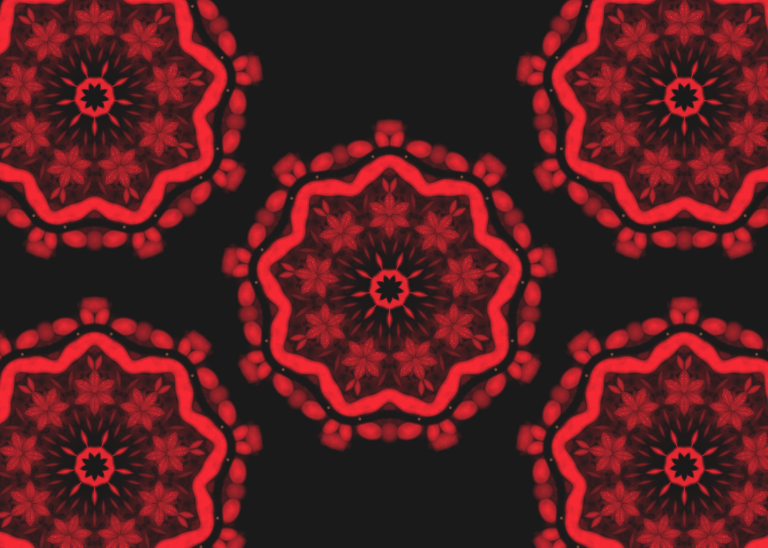
Write a Shadertoy shader that draws this pattern.

```glsl
// Five red kaleidoscope medallions on charcoal: one in the middle, four near the corners.
// Each is a nine-fold mirrored sector holding a ring, spikes, flowers, a wavy garland
// and a beaded rim, all built from soft leaf and band shapes with a mottled tint.

const float PI = 3.14159265;
const float FOLDS = 9.0;
const float PETALS = 6.0;
const float RADIUS = 0.312;                  // medallion radius, in canvas heights
const vec2 MIDDLE = vec2(0.010, 0.4726);     // x counts from the canvas centre line
const vec2 CORNERS = vec2(0.010, 0.486);     // centre of the four corner medallions
const vec2 SPREAD = vec2(0.538, 0.337);      // half spacing of the corner medallions
const vec3 GROUND = vec3(0.102, 0.101, 0.102);
const vec3 RED = vec3(0.96, 0.157, 0.200);
const vec3 DOT_TINT = vec3(0.55, 0.32, 0.24);
const float SOFTNESS = 0.011;
const float FLOWER_R = 0.435;
const float BEAD_R = 0.835;
const float BEAD_ANGLE = 0.21;

float hash(vec2 p) {
    return fract(sin(dot(p, vec2(127.1, 311.7))) * 43758.5453);
}

float noise(vec2 p) {
    vec2 i = floor(p), f = fract(p);
    f = f * f * (3.0 - 2.0 * f);
    return mix(mix(hash(i), hash(i + vec2(1, 0)), f.x),
               mix(hash(i + vec2(0, 1)), hash(i + vec2(1, 1)), f.x), f.y);
}

float fbm(vec2 p) {
    return 0.55 * noise(p) + 0.30 * noise(p * 2.1 + 7.0) + 0.15 * noise(p * 4.3 + 19.0);
}

vec2 polar(float r, float a) { return r * vec2(sin(a), cos(a)); }

// Coverage of signed distance d, shaded darker toward the rim of a body of half width w.
float body(float d, float w, float soft) {
    return smoothstep(soft, -soft, d) * mix(0.68, 1.0, smoothstep(0.0, -w, d));
}

// Pointed leaf: size is half length and half width, tilt turns it off the y axis.
float leaf(vec2 p, vec2 centre, float tilt, vec2 size, float soft) {
    vec2 d = p - centre, along = polar(1.0, tilt);
    float u = dot(d, along) / size.x;
    float v = abs(d.x * along.y - d.y * along.x);
    return body(v - size.y * (1.0 - u * u), size.y, soft);
}

float bead(vec2 p, vec2 centre, float tilt, vec2 size, float soft) {
    vec2 d = p - centre, along = polar(1.0, tilt);
    vec2 q = vec2(dot(d, along), d.x * along.y - d.y * along.x) / size;
    return body((length(q) - 1.0) * size.y, size.y, soft);
}

vec3 medallion(vec2 p, float soft) {
    float r = length(p), sector = 2.0 * PI / FOLDS;
    float angle = atan(p.x, p.y);
    float a = abs(angle - sector * round(angle / sector));
    float wave = cos(FOLDS * a);
    vec2 q = polar(r, a);                    // axis through a rim knob
    vec2 h = polar(r, 0.5 * sector - a);     // axis between two knobs
    float mottle = fbm(q * 26.0);

    // Haze behind the flowers and the rim
    vec2 f = q - vec2(0.0, FLOWER_R);
    float haze = 0.62 * exp(-dot(f, f) / 0.020);
    haze += 0.30 * smoothstep(0.17, 0.06, abs(r - 0.73 - 0.04 * wave));
    float v = haze * smoothstep(0.15, 0.75, mottle + 0.08);

    // Dim wisps between the flowers
    v = max(v, 0.42 * leaf(h, vec2(0.0, 0.31), 0.0, vec2(0.055, 0.015), soft));
    v = max(v, 0.40 * leaf(h, vec2(0.045, 0.53), 0.5, vec2(0.060, 0.017), soft));
    v = max(v, 0.45 * leaf(q, vec2(0.035, 0.25), 0.3, vec2(0.050, 0.012), soft));

    // Flower, with a leafy bud above it
    float turn = 2.0 * PI / PETALS, fa = atan(f.x, f.y);
    vec2 petal = polar(length(f), fa - turn * round(fa / turn));
    float bloom = leaf(petal, vec2(0.0, 0.072), 0.0, vec2(0.068, 0.034), soft);
    bloom *= 0.80 - 0.16 * smoothstep(0.010, 0.0, abs(petal.x));
    float speck = step(0.94, hash(floor(q * 110.0)));
    v = max(v, bloom * (0.95 + 0.22 * speck));
    v = max(v, 0.72 * leaf(q, vec2(0.022, 0.605), 0.35, vec2(0.052, 0.021), soft));

    // Hub ring and spikes
    float ring = abs(r - 0.092 + 0.008 * wave) - 0.025 - 0.005 * wave;
    v = max(v, 0.98 * body(ring, 0.015, soft));
    v = max(v, 0.90 * leaf(h, vec2(0.0, 0.178), 0.0, vec2(0.050, 0.015), soft));
    v = max(v, 0.85 * body(max(h.x - 0.004, abs(r - 0.14) - 0.04), 0.004, soft * 0.7));

    // Wavy garland, pinched at its turns
    float path = 0.685 + 0.055 * wave + 0.008 * cos(3.0 * FOLDS * a);
    float width = 0.056 - 0.014 * pow(abs(wave), 6.0);
    v = max(v, body(abs(r - path) - width, 0.030, soft));

    // Beaded rim: side beads, filler, stem and knob
    v = max(v, 0.96 * bead(q, polar(BEAD_R, BEAD_ANGLE), BEAD_ANGLE + 1.45,
                           vec2(0.078, 0.051), soft));
    v = max(v, 0.62 * bead(h, vec2(0.0, 0.835), 0.0, vec2(0.058, 0.055), soft * 1.6));
    v = max(v, 0.92 * bead(q, vec2(0.043, 0.872), 0.40, vec2(0.062, 0.039), soft));
    float frill = 0.012 * (noise(q * 60.0) - 0.5);
    v = max(v, 0.78 * bead(q + frill, vec2(0.0, 0.942), 0.5 * PI, vec2(0.084, 0.047), soft * 1.5));

    // Dark ribbon under the rim, studded with small dots
    float ribbon = abs(r - 0.772 - 0.040 * wave) - 0.024;
    v *= 1.0 - 0.96 * smoothstep(soft, -soft, ribbon);
    v *= 0.83 + 0.32 * mottle;
    float stud = smoothstep(0.013, 0.004, length(q - polar(0.780, 0.125)));
    return mix(mix(GROUND, RED, clamp(v, 0.0, 1.0)), DOT_TINT, 0.8 * stud);
}

void mainImage(out vec4 fragColor, in vec2 fragCoord) {
    vec2 p = (fragCoord - vec2(0.5 * iResolution.x, 0.0)) / iResolution.y;
    vec2 mid = p - MIDDLE, corner = p - CORNERS;
    corner -= SPREAD * (2.0 * step(0.0, corner) - 1.0);
    vec2 local = (dot(mid, mid) < dot(corner, corner) ? mid : corner) / RADIUS;
    float soft = max(SOFTNESS, 0.8 / (iResolution.y * RADIUS));
    fragColor = vec4(medallion(local, soft), 1.0);
}
```
